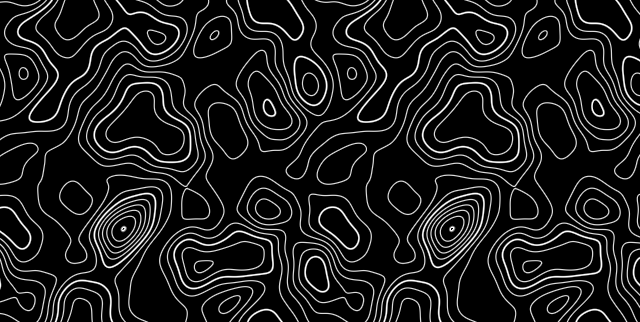
Reproduce this pattern procedurally as a WebGL 1 fragment shader.

```glsl
precision highp float;
// Seamless topographic map: white height contours on black, with bold index lines.

uniform vec2 u_resolution;

// Lengths are in canvas heights unless noted.
const float TILE = 1.02;             // size of one repeat
const float CELLS = 7.0;             // hills per repeat, along each side
const float HILL_RADIUS = 1.1;       // in cells
const float HILL_LOW = -0.95;        // depth of the deepest hollow
const float HILL_HIGH = 1.2;         // height of the tallest hill
const float INTERVAL = 0.265;        // height between contours
const float INDEX_EVERY = 5.0;       // contours per bold line
const float INDEX_OFFSET = 3.0;      // which contour is bold
const float THIN_HALF = 0.0016;      // half width of a plain line
const float BOLD_HALF = 0.0026;      // half width of a bold line
const float SOFT_PIXELS = 1.2;       // edge softness, in pixels
const float SLOPE_STEP = 0.001;      // sampling step for the slope
const vec3 GROUND = vec3(0.0);
const vec3 INK = vec3(1.0);
const float TAU = 6.28319;

vec3 hash3(vec2 cell) {
  vec3 s = vec3(dot(cell, vec2(127.1, 311.7)),
                dot(cell, vec2(269.5, 183.3)),
                dot(cell, vec2(419.2, 371.9)));
  return fract(sin(s + 1.7) * 43758.5);
}

// Layered sines that bend the contours; periodic over the unit tile.
vec2 warp(vec2 t) {
  vec2 broad = sin(TAU * (2.0 * t.yx + t.xy + vec2(0.15, 0.6)));
  vec2 fine = sin(TAU * (7.0 * t.yx + 3.0 * t.xy + vec2(0.4, 0.1)));
  return t + 0.018 * broad + 0.006 * fine;
}

// Cellular field: one smooth hill or hollow per jittered, wrapped cell.
float hills(vec2 t) {
  vec2 p = t * CELLS;
  vec2 home = floor(p);
  float sum = 0.0;
  for (int j = -1; j <= 1; j++) {
    for (int i = -1; i <= 1; i++) {
      vec2 cell = home + vec2(float(i), float(j));
      vec3 rnd = hash3(floor(mod(cell + 0.5, CELLS)));
      vec2 away = p - cell - mix(vec2(0.1), vec2(0.9), rnd.xy);
      float fall = max(0.0, 1.0 - dot(away, away) / (HILL_RADIUS * HILL_RADIUS));
      sum += mix(HILL_LOW, HILL_HIGH, rnd.z) * fall * fall * fall;
    }
  }
  return sum;
}

// Broad ridges plus hills; p runs right and down from the top left corner.
float terrain(vec2 p) {
  vec2 t = warp(p / TILE);
  float ridges = 0.25 * cos(TAU * (t.y - 0.92))
               + 0.2 * cos(TAU * 2.0 * (t.x - 0.25));
  return ridges + hills(t);
}

void main() {
  float pixel = 1.0 / u_resolution.y;
  vec2 p = gl_FragCoord.xy * pixel;
  p.y = 1.0 - p.y;

  // Distance to the nearest contour, from height and slope
  float height = terrain(p);
  vec2 slope = vec2(terrain(p + vec2(SLOPE_STEP, 0.0)),
                    terrain(p + vec2(0.0, SLOPE_STEP))) - height;
  float steepness = max(length(slope) / SLOPE_STEP, 0.0001);
  float level = floor(height / INTERVAL + 0.5);
  float dist = abs(height - level * INTERVAL) / steepness;

  // Bold index contours among thin ones
  float rank = mod(level + INDEX_OFFSET + 0.5, INDEX_EVERY);
  float halfWidth = rank < 1.0 ? BOLD_HALF : THIN_HALF;

  // Share of the pixel that the line covers; thin lines never fill it
  float soft = SOFT_PIXELS * pixel;
  float fullCover = min(1.0, 2.0 * halfWidth / soft);
  float line = clamp((halfWidth - dist) / soft + 0.5, 0.0, fullCover);

  gl_FragColor = vec4(mix(GROUND, INK, line), 1.0);
}
```
